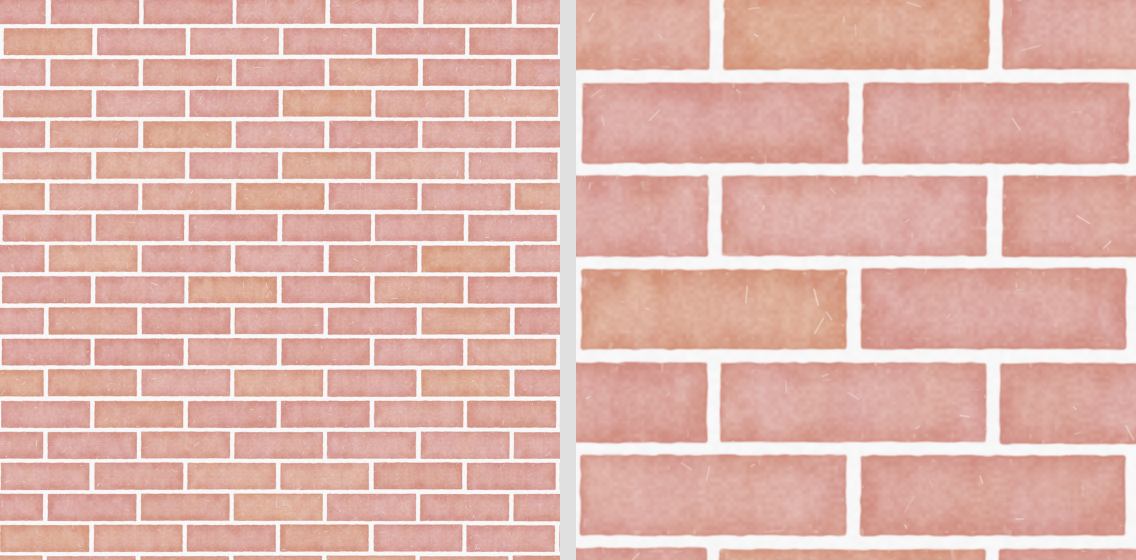
Left: the whole. Right: its middle third, enlarged.
Give the GLSL for this texture, as a WebGL 1 fragment shader.

```glsl
precision highp float;
// Running-bond wall of pale pink bricks with thin white mortar joints.
// Each brick is a rounded box with its own jitter, tint and tone; a darker rim,
// layered value noise and short random scratches give the worn, grainy face.

uniform vec2 u_resolution;

#define BRICKS vec2(6.01, 18.03)   // bricks across, courses down
#define START vec2(0.018, -0.167)  // phase of the joints, in bricks
#define DRIFT 0.036                // sideways slip of the courses, in bricks
#define JOINT vec2(0.0082, 0.0077) // mortar widths
#define CORNER 0.0016              // corner radius
#define JITTER 0.0012              // placement error of each brick
#define GRAIN 0.36                 // strength of the fine grain
#define WEAR 0.40                  // strength of scratches and specks

const vec3 MORTAR = vec3(0.972, 0.970, 0.970);
const vec3 RIM = vec3(0.825, 0.580, 0.525);
const vec3 FACE = vec3(0.890, 0.735, 0.705);
const vec3 CHALK = vec3(0.935, 0.860, 0.845);

float hash(vec2 p) {
  return fract(sin(dot(p, vec2(127.1, 311.7))) * 43758.5453);
}

vec2 hash2(vec2 p) {
  return vec2(hash(p), hash(p + vec2(37.3, 17.9)));
}

float noise(vec2 p) {
  vec2 i = floor(p), f = fract(p);
  f = f * f * (3.0 - 2.0 * f);
  return mix(mix(hash(i), hash(i + vec2(1.0, 0.0)), f.x),
             mix(hash(i + vec2(0.0, 1.0)), hash(i + 1.0), f.x), f.y);
}

float roundedBox(vec2 p, vec2 halfSize, float radius) {
  vec2 q = abs(p) - halfSize + radius;
  return length(max(q, 0.0)) + min(max(q.x, q.y), 0.0) - radius;
}

float segment(vec2 p, vec2 halfSpan) {
  float along = clamp(dot(p, halfSpan) / dot(halfSpan, halfSpan), -1.0, 1.0);
  return length(p - halfSpan * along);
}

// Short chalky marks scattered over one brick.
float scratches(vec2 p, vec2 id, vec2 halfSize, float pixel) {
  float marks = 0.0;
  for (int i = 0; i < 6; i++) {
    vec2 seed = id + float(i) * vec2(5.31, 9.17);
    vec2 center = (hash2(seed) * 2.0 - 1.0) * halfSize * 0.95;
    float angle = 6.2832 * hash(seed + 3.7);
    float reach = mix(0.0008, 0.0055, pow(hash(seed + 8.1), 2.0));
    float d = segment(p - center, reach * vec2(cos(angle), sin(angle)));
    float line = 1.0 - smoothstep(0.0002, 0.0006 + pixel * 0.6, d);
    marks = max(marks, line * hash(seed + 6.4));
  }
  return marks;
}

void main() {
  vec2 uv = gl_FragCoord.xy / u_resolution;
  float pixel = 1.0 / min(u_resolution.x, u_resolution.y);
  vec2 pos = vec2(uv.x, 1.0 - uv.y); // courses are counted from the top

  // Brick layout: even courses shift by half a brick.
  vec2 grid = pos * BRICKS - START;
  float course = floor(grid.y);
  grid.x += DRIFT * pos.y - 0.5 * (1.0 - mod(course, 2.0));
  vec2 id = vec2(floor(grid.x), course) + 20.0;
  vec2 local = (fract(grid) - 0.5) / BRICKS;
  local -= (hash2(id) - 0.5) * JITTER;

  // Brick outline with a slightly rough edge.
  vec2 halfSize = 0.5 / BRICKS - 0.5 * JOINT;
  halfSize -= (hash2(id + 4.6) - 0.5) * JITTER * 0.6;
  float d = roundedBox(local, halfSize, CORNER);
  d += (noise(pos * 190.0) - 0.5) * 0.0009;
  float soft = max(pixel * 0.8, 0.0009);
  float brick = 1.0 - smoothstep(-soft, soft, d);

  // Tone: dark rim, paler middle, cloudy mottling and fine grain.
  float depth = max(-d, 0.0);
  float cloud = noise(pos * vec2(75.0, 50.0) + id * 3.1) - 0.5;
  float streak = noise(pos * vec2(210.0, 60.0) + id) - 0.5;
  float grain = noise(pos * 420.0) + 0.6 * noise(pos * 230.0 + 9.0) - 0.8;
  float tone = 0.20 + 0.44 * smoothstep(0.0, 0.017, depth + cloud * 0.008);
  tone += 0.22 * cloud + 0.16 * streak + GRAIN * grain;
  tone += 0.22 * (hash(id + 2.3) - 0.5);
  tone -= 0.16 * (1.0 - smoothstep(0.0, 0.003, depth));
  vec3 color = mix(RIM, FACE, clamp(tone, -0.1, 1.15));

  // Tint: most bricks are pink, a few lean to orange.
  float warmth = pow(hash(id + 7.9), 3.0);
  color += mix(vec3(0.0, -0.006, 0.008), vec3(0.008, 0.016, -0.032), warmth);
  color.b += 0.03 * (noise(pos * 40.0 + 5.0) - 0.5);

  // Wear: scratches plus sparse pale specks, denser near the rim.
  float speck = smoothstep(0.80, 0.95, noise(pos * 260.0 + 31.0));
  speck *= mix(0.8, 0.35, smoothstep(0.0, 0.008, depth));
  float wear = max(scratches(local, id, halfSize, pixel) * 1.6, speck);
  color = mix(color, CHALK, clamp(wear * WEAR, 0.0, 0.8));

  // Mortar with a faint grain and a warm tinge beside the brick.
  vec3 mortar = MORTAR + (noise(pos * 300.0) - 0.5) * 0.018;
  mortar -= vec3(0.01, 0.03, 0.03) * (1.0 - smoothstep(0.0, 0.0018, d));
  gl_FragColor = vec4(mix(mortar, color, brick), 1.0);
}
```
